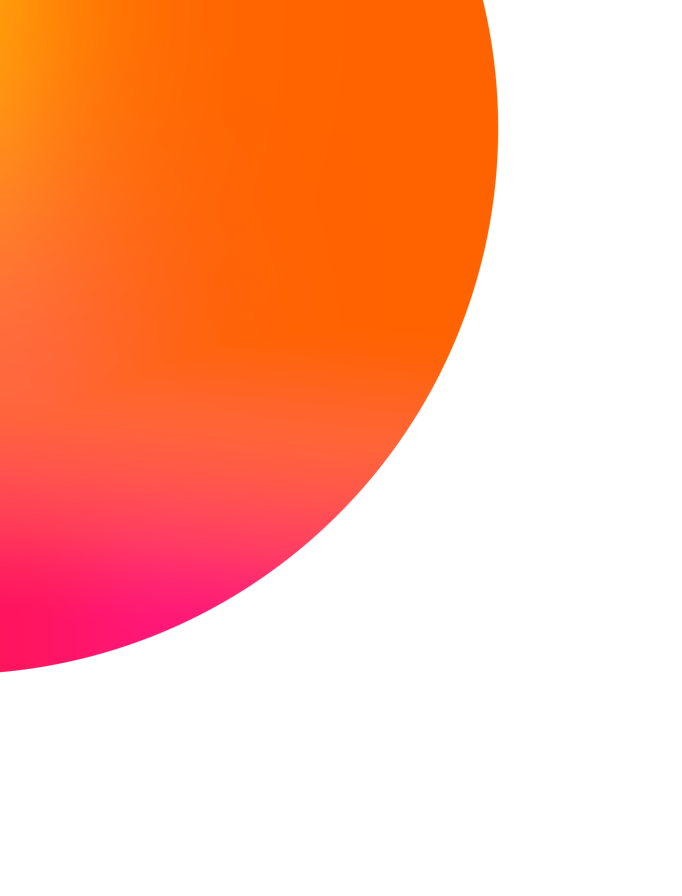
Give the GLSL for this background, as a Shadertoy shader.

```glsl
// A large glowing disc, cropped by the upper left corner of a white page.
// Its fill runs down from orange through coral to magenta, with an amber
// glow and a soft peach haze along the left side.

// Vertical colour ramp; depth is measured down from the top edge.
vec3 discRamp(float depth) {
    vec3 orange = vec3(1.0, 0.388, 0.0);
    vec3 coral = vec3(1.0, 0.395, 0.22);
    vec3 rose = vec3(1.0, 0.32, 0.32);
    vec3 pink = vec3(1.0, 0.20, 0.42);
    vec3 magenta = vec3(1.0, 0.09, 0.47);

    vec3 color = mix(orange, coral, smoothstep(0.31, 0.475, depth));
    color = mix(color, rose, smoothstep(0.44, 0.55, depth));
    color = mix(color, pink, smoothstep(0.51, 0.63, depth));
    return mix(color, magenta, smoothstep(0.58, 0.69, depth));
}

vec3 discColor(vec2 p) {
    float depth = 1.0 - p.y;
    vec3 color = discRamp(depth - 0.1 * p.x);

    // Amber glow in the corner
    float amber = exp(-pow(p.x / 0.12, 1.3)) * (1.0 - smoothstep(0.0, 0.5, depth));
    color.g += 0.21 * amber;

    // Peach haze begins higher up on the left
    float haze = smoothstep(0.0, 0.45, depth) * exp(-p.x * p.x / 0.04);
    color.b = max(color.b, 0.04 * amber + 0.24 * haze);

    // Redder tint at the lower left
    float redTint = smoothstep(0.48, 0.7, depth) * (1.0 - smoothstep(0.0, 0.2, p.x));
    color.gb -= vec2(0.01, 0.1) * redTint;
    return color;
}

void mainImage(out vec4 fragColor, in vec2 fragCoord) {
    vec2 p = fragCoord / iResolution.y;
    float pixel = 1.0 / iResolution.y;

    // Disc with a one pixel soft edge
    float edge = length(p - vec2(-0.0534, 0.8568)) - 0.6094;
    float coverage = 1.0 - smoothstep(-0.75 * pixel, 0.75 * pixel, edge);

    vec3 color = mix(vec3(1.0), discColor(p), coverage);
    fragColor = vec4(color, 1.0);
}
```
